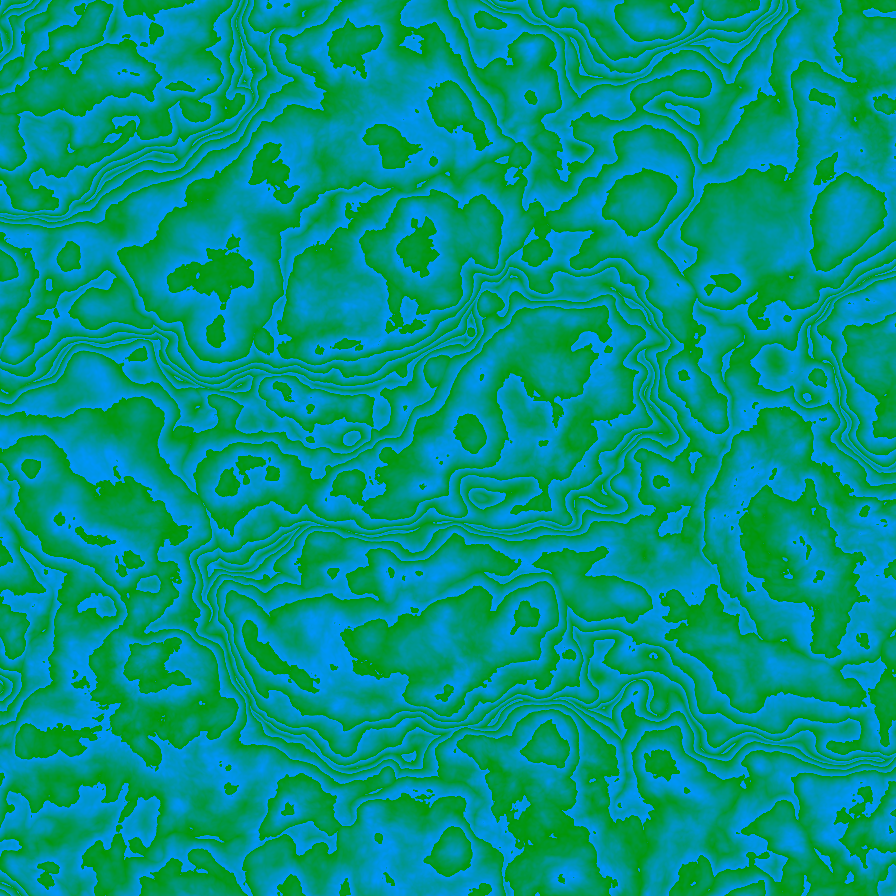
This texture is drawn by a Shadertoy shader. Its source:

```glsl
vec2 hash2(vec2 p) {
    vec2 q = vec2(dot(p, vec2(127.1, 311.7)), dot(p, vec2(269.5, 183.3)));
    return 2.0 * fract(sin(q) * 43758.5453) - 1.0;
}

// Gradient noise, roughly -0.7 to 0.7
float noise(vec2 p) {
    vec2 i = floor(p), f = p - i;
    vec2 u = f * f * f * (f * (f * 6.0 - 15.0) + 10.0);
    float a = dot(hash2(i), f);
    float b = dot(hash2(i + vec2(1, 0)), f - vec2(1, 0));
    float c = dot(hash2(i + vec2(0, 1)), f - vec2(0, 1));
    float d = dot(hash2(i + vec2(1, 1)), f - vec2(1, 1));
    return mix(mix(a, b, u.x), mix(c, d, u.x), u.y);
}

// Creased hills: the folded part gives the contours their zigzag
float hills(vec2 p, float roughness) {
    mat2 turn = mat2(0.8, 0.6, -0.6, 0.8);
    float sum = 2.6 * noise(p * 5.0);
    float amplitude = 2.0 * roughness;
    p *= 11.0;
    for (int i = 0; i < 5; i++) {
        p = turn * p + 7.3;
        float n = noise(p);
        sum += amplitude * (0.45 * n + 0.85 * abs(n));
        amplitude *= 0.5;
        p *= 2.03;
    }
    return sum;
}

// Winding ravine with steep banks along the zero line of a noise
float ravine(vec2 p, float steepness) {
    float bend = 0.16 * noise(p * 4.0) + 0.09 * noise(p * 10.0);
    float bank = abs(noise(p) + bend);
    return 1.0 - exp(-bank * steepness);
}

float terrain(vec2 p) {
    vec2 warp = vec2(noise(p * 11.0 + 3.1), noise(p * 11.0 + 17.7));
    vec2 q = p + 0.022 * warp;
    float roughness = clamp(1.0 + 1.1 * noise(p * 3.5 + 31.0), 0.65, 1.5);
    float height = hills(q, roughness);
    height += 3.2 * ravine(q * vec2(2.2, 2.8) + 5.4, 16.0);
    height += 1.2 * ravine(q * vec2(4.0, 3.4) + 41.8, 12.0);
    return height + 0.07 * noise(p * 190.0);
}

// Integral of fract, for a filtered sawtooth
float sawIntegral(float x) {
    float f = fract(x);
    return 0.5 * (floor(x) + f * f);
}

void mainImage(out vec4 fragColor, in vec2 fragCoord) {
    vec2 uv = fragCoord / iResolution.y;
    float height = terrain(uv);

    // Repeating height ramp, averaged over the pixel
    float width = max(0.5 * length(vec2(dFdx(height), dFdy(height))), 0.01);
    float ramp = (sawIntegral(height + 0.5 * width) - sawIntegral(height - 0.5 * width)) / width;

    vec3 lowGreen = vec3(0.0, 0.59, 0.0);
    vec3 highBlue = vec3(0.0, 0.585, 1.0);
    fragColor = vec4(mix(lowGreen, highBlue, clamp(ramp, 0.0, 1.0)), 1.0);
}
```
